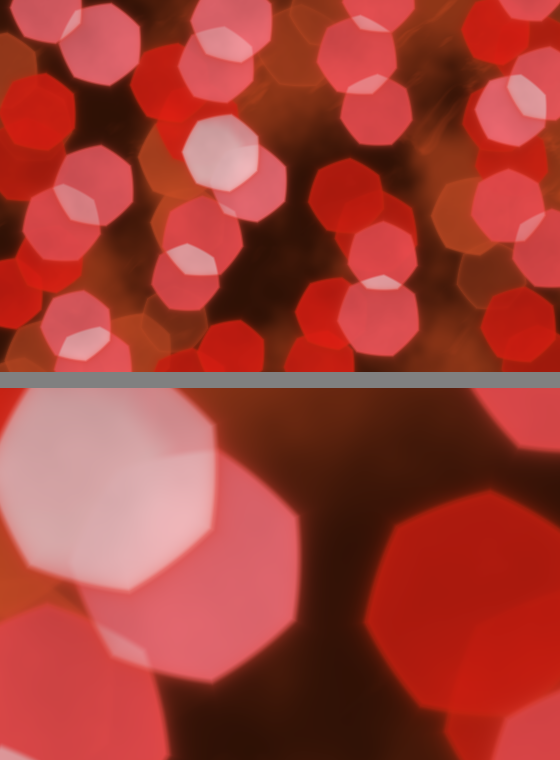
Top, the full canvas; bottom, a detail of the centre.
A WebGL 1 fragment shader for this background:

```glsl
precision highp float;
// Defocused red and pink lights over a blurry brown backdrop.
// Pairs of rounded heptagons are scattered by a low-discrepancy sequence and
// painted in the order amber, red, pink; overlapping pink discs turn pale.

uniform vec2 u_resolution;

#define AMBER_END 12.0
#define RED_END 30.0
#define DISC_COUNT 54
#define DISC_RADIUS 0.098
#define SIDES 7.0
#define ROUNDNESS 0.3
#define EDGE 0.004
#define HALO_WIDTH 0.014
#define PALE_EVERY 12.0
#define BACKDROP_SCALE 4.0

const vec3 DARK_BROWN = vec3(0.18, 0.065, 0.02);
const vec3 WARM_BROWN = vec3(0.56, 0.21, 0.09);
const vec3 AMBER = vec3(0.66, 0.25, 0.12);
const vec3 DEEP_RED = vec3(0.62, 0.10, 0.04);
const vec3 RED = vec3(0.84, 0.11, 0.07);
const vec3 CORAL = vec3(0.87, 0.28, 0.29);
const vec3 PINK = vec3(0.88, 0.42, 0.46);
const vec3 PALE = vec3(0.87, 0.70, 0.71);

float hash(vec2 p) {
  return fract(sin(dot(p, vec2(127.1, 311.7))) * 43758.5);
}

float noise(vec2 p) {
  vec2 cell = floor(p);
  vec2 f = fract(p);
  f = f * f * (3.0 - 2.0 * f);
  float low = mix(hash(cell), hash(cell + vec2(1.0, 0.0)), f.x);
  float high = mix(hash(cell + vec2(0.0, 1.0)), hash(cell + 1.0), f.x);
  return mix(low, high, f.y);
}

float fbm(vec2 p) {
  float sum = 0.0;
  float weight = 0.55;
  for (int i = 0; i < 4; i++) {
    sum += weight * noise(p);
    p = mat2(0.8, 0.6, -0.6, 0.8) * p * 2.0 + 7.3;
    weight *= 0.45;
  }
  return sum;
}

// Approximate signed distance to a softly rounded polygon.
float apertureDistance(vec2 p, float radius, float turn) {
  float sector = 6.28318 / SIDES;
  float angle = mod(atan(p.y, p.x) + turn, sector) - 0.5 * sector;
  float len = length(p);
  return mix(len * cos(angle), len * 0.96, ROUNDNESS) - radius;
}

vec3 backdrop(vec2 p) {
  float cloud = fbm(p * BACKDROP_SCALE + 3.0);
  vec3 col = mix(DARK_BROWN, WARM_BROWN, smoothstep(0.28, 0.78, cloud));
  // Faint diagonal wisps
  vec2 q = mat2(0.77, -0.64, 0.64, 0.77) * p;
  float wisp = smoothstep(0.62, 0.95, fbm(q * vec2(7.0, 22.0) + cloud * 3.0));
  return col + vec3(0.30, 0.10, 0.05) * wisp * noise(p * 5.0 + 20.0);
}

// Centre of a disc: pair members lie on either side of a shared anchor.
vec2 discCentre(float id, float aspect) {
  float pair = floor(id * 0.5);
  vec2 anchor = fract(pair * vec2(0.7549, 0.5698) + vec2(0.31, 0.17));
  anchor = (anchor * 1.1 - 0.05) * vec2(aspect, 1.0);
  anchor += 0.10 * (vec2(hash(vec2(pair, 1.0)), hash(vec2(pair, 2.0))) - 0.5);
  float angle = 1.57 + 2.2 * (hash(vec2(pair, 3.0)) - 0.5);
  float gap = mix(0.11, 0.18, hash(vec2(pair, 4.0)));
  float side = mod(id, 2.0) - 0.5;
  return anchor + side * gap * vec2(cos(angle), sin(angle));
}

void main() {
  vec2 p = gl_FragCoord.xy / u_resolution.y;
  float aspect = u_resolution.x / u_resolution.y;
  vec3 col = backdrop(p);
  float mottle = fbm(p * 9.0 + 40.0) - 0.5;
  float pinkCover = 0.0;

  for (int i = 0; i < DISC_COUNT; i++) {
    float id = float(i);
    float tone = hash(vec2(id, 5.0));
    float radius = DISC_RADIUS * mix(0.86, 1.08, hash(vec2(id, 6.0)));
    vec2 local = p - discCentre(id, aspect);
    float d = apertureDistance(local, radius, 0.2 + 0.3 * tone);
    float mask = 1.0 - smoothstep(-EDGE, EDGE, d);
    float rim = exp(-abs(d) / (EDGE * 1.3));
    float halo = exp(-max(d, 0.0) / HALO_WIDTH) * (1.0 - mask);

    // Tint, opacity and rim by kind of light
    vec3 tint = mix(AMBER * 0.85, AMBER * 1.12, tone);
    vec3 rimTint = AMBER * 1.15;
    float opacity = mix(0.6, 0.85, tone);
    if (id >= AMBER_END) {
      tint = mix(DEEP_RED, RED, sqrt(tone));
      rimTint = vec3(0.80, 0.16, 0.06);
      opacity = 0.88;
    }
    if (id >= RED_END) {
      float pale = 1.0 - step(0.5, abs(mod(id, PALE_EVERY) - 5.0));
      float core = smoothstep(0.0, -0.5 * radius, d + 0.4 * local.x);
      tint = mix(CORAL, PINK, tone * tone);
      tint = mix(tint, PALE, pale * mix(0.65, 1.0, core));
      tint = mix(tint, PALE, pinkCover * mix(0.35, 0.95, hash(vec2(id, 7.0))));
      rimTint = vec3(0.92, 0.27, 0.22);
      opacity = 0.94;
      pinkCover = max(pinkCover, mask);
    }
    tint *= 1.0 + 0.18 * mottle + 0.5 * dot(local, vec2(0.4, -0.7));

    col = mix(col, rimTint * 0.8, halo * 0.22);
    col = mix(col, tint, mask * opacity);
    col = mix(col, rimTint, rim * 0.4);
  }

  gl_FragColor = vec4(clamp(col, 0.0, 1.0), 1.0);
}
```
